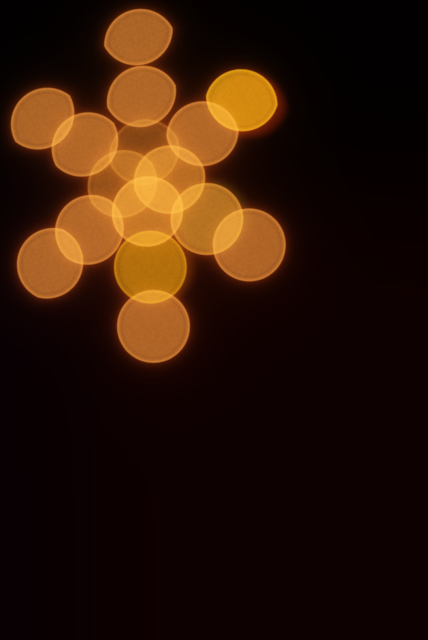
Write a WebGL 1 fragment shader that draws this background.

```glsl
precision highp float;
// A star of warm, out-of-focus lights on a near-black maroon ground.
// Discs sit on three sheared rings, each clipped to a cat-eye lens by its
// distance from the frame centre; light adds up as density, then saturates.

uniform vec2 u_resolution;

#define STAR_CENTER vec2(0.342, 1.074)
#define AXIS_UP vec2(-0.0176, 0.339)
#define AXIS_SIDE vec2(0.2695, 0.0248)
#define INNER_RING 0.59
#define CORE_RING 0.205
#define DISC_RADIUS 0.085
#define CLIP_RATE 0.085
#define COPPER vec3(1.10, 0.67, 0.58)
#define AMBER vec3(1.05, 0.74, 0.13)
#define GLOW_COLOR vec3(1.0, 0.42, 0.22)
#define PEAK_LIGHT vec3(1.0, 0.80, 0.34)
#define GRAIN 0.09

float hash(vec2 p) {
  return fract(sin(dot(p, vec2(12.9898, 78.233))) * 43758.545);
}

float noise(vec2 p) {
  vec2 i = floor(p), f = fract(p);
  f = f * f * (3.0 - 2.0 * f);
  return mix(mix(hash(i), hash(i + vec2(1.0, 0.0)), f.x),
             mix(hash(i + vec2(0.0, 1.0)), hash(i + vec2(1.0, 1.0)), f.x), f.y);
}

// Position on the sheared ring, turning clockwise from the top.
vec2 ringPoint(float angle, float scale) {
  return STAR_CENTER + scale * (AXIS_UP * cos(angle) + AXIS_SIDE * sin(angle));
}

// Signed distance to two overlapping circles, parted along the radial axis.
float lensDistance(vec2 p, vec2 center) {
  vec2 radial = center - vec2(0.5, 0.75);
  float reach = length(radial);
  vec2 offset = 0.5 * CLIP_RATE * max(reach - 0.215, 0.0) * radial / max(reach, 0.001);
  vec2 q = p - center;
  return max(length(q - offset), length(q + offset)) - DISC_RADIUS;
}

float fillMask(float d) {
  float soft = max(0.0025, 0.75 / u_resolution.x);
  return 1.0 - smoothstep(-soft, soft, d);
}

float bump(float x, float width) {
  x /= width;
  return exp(-x * x);
}

// Light density of one disc: fill, bright rim, fine inner ring and halo.
vec3 discLight(vec2 p, vec2 center, vec3 tint) {
  float d = lensDistance(p, center);
  float outside = max(d, 0.0);
  float inside = fillMask(d);
  float body = inside * (1.0 - 0.10 * bump(d + 0.011, 0.003));
  float rim = 0.32 * bump(d + 0.002, 0.0028);
  float halo = 0.27 * exp(-outside / 0.011) + 0.055 * exp(-outside / 0.05);
  return tint * (body + rim) + GLOW_COLOR * halo * (1.0 - inside);
}

// Faint colour-fringe copy behind a disc.
vec3 ghostLight(vec2 p, vec2 center, vec3 tint) {
  float d = lensDistance(p, center);
  return tint * (1.0 - smoothstep(-0.012, 0.014, d));
}

void main() {
  vec2 p = gl_FragCoord.xy * 1.5 / u_resolution.y;
  vec3 light = vec3(0.0);

  // Six arms, each with an outer and an inner disc.
  for (int arm = 0; arm < 6; arm++) {
    float angle = float(arm) * 1.047198;
    vec2 outer = ringPoint(angle, 1.0);
    vec2 inner = ringPoint(angle, INNER_RING);
    vec3 outerTint = COPPER;
    vec3 innerTint = COPPER;
    if (arm == 1) {
      outerTint = AMBER * 1.42;
      light += ghostLight(p, outer + vec2(0.020, -0.012), vec3(0.24, 0.05, 0.0));
    }
    if (arm == 2) {
      innerTint = mix(COPPER, AMBER, 0.3);
      light += ghostLight(p, inner + vec2(0.014, 0.006), vec3(0.02, 0.08, 0.02));
    }
    if (arm == 3) {
      innerTint = AMBER * 0.92;
      light += ghostLight(p, inner + vec2(0.018, 0.0), vec3(0.12, 0.07, 0.0));
    }
    light += discLight(p, outer, outerTint);
    light += discLight(p, inner, innerTint);
  }

  // Four overlapping core discs, dim at the top and bright at the bottom.
  for (int k = 0; k < 4; k++) {
    float angle = float(k) * 1.570796;
    float strength = 0.80 - 0.32 * cos(angle) + 0.18 * sin(angle);
    light += discLight(p, ringPoint(angle, CORE_RING), mix(COPPER, AMBER, 0.25) * strength);
  }

  // Fine grain inside the light, then film-like saturation.
  light *= 1.0 + GRAIN * (noise(p * 260.0) - 0.5);
  vec3 glow = PEAK_LIGHT * (1.0 - exp(-light));

  // Maroon ground, darker to the top and cooler to the left.
  float lower = 1.0 - smoothstep(0.75, 1.35, p.y);
  vec3 ground = mix(vec3(0.032, 0.0, 0.010), vec3(0.055, 0.002, 0.002), smoothstep(0.0, 0.4, p.x));
  ground *= mix(0.15, 1.0, lower);
  gl_FragColor = vec4(ground * (1.0 - glow) + glow, 1.0);
}
```
